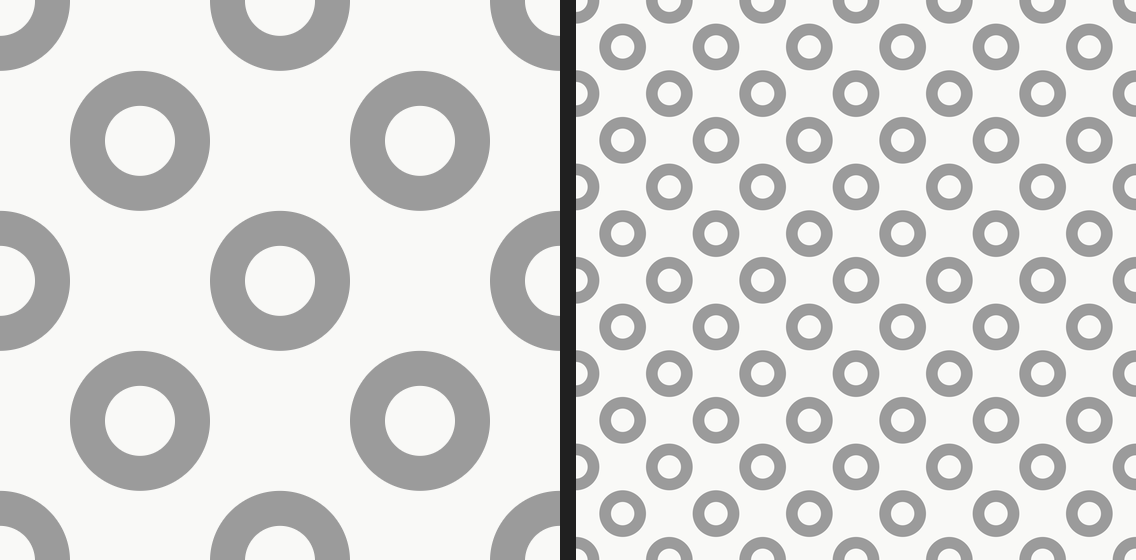
Left, the tile; right, the same tile 3 across and 3 down.
This pattern is drawn by a Shadertoy shader. Its source:

```glsl
// Distance to the nearest point of a unit lattice
float latticeDistance(vec2 p) {
    return length(fract(p + 0.5) - 0.5);
}

void mainImage(out vec4 fragColor, in vec2 fragCoord) {
    // Two cells each way, nudged slightly down
    vec2 cell = 2.0 * fragCoord / iResolution.xy + vec2(0.0, 0.003);
    float pixel = 2.0 / min(iResolution.x, iResolution.y);

    // Rings on the cell corners and centres
    float radius = min(latticeDistance(cell), latticeDistance(cell + 0.5));
    float ringDistance = abs(radius - 0.1875) - 0.0625;
    float ring = clamp(0.5 - ringDistance / pixel, 0.0, 1.0);

    vec3 paper = vec3(0.976, 0.976, 0.969);
    vec3 grey = vec3(0.608);
    fragColor = vec4(mix(paper, grey, ring), 1.0);
}
```
